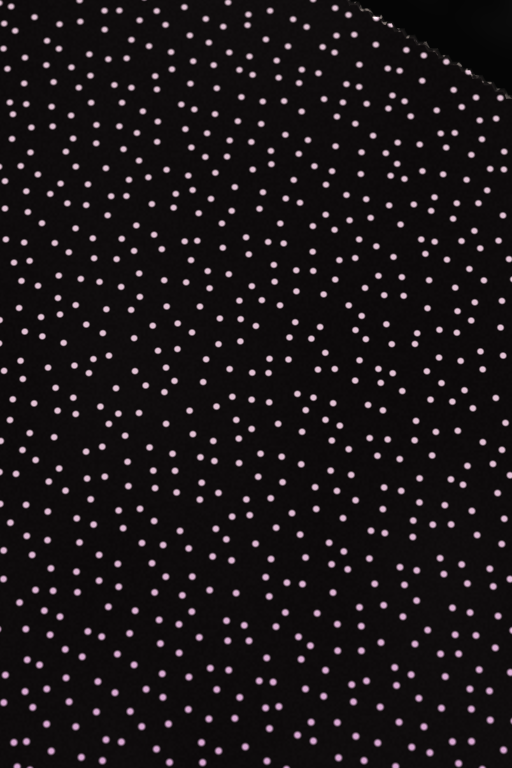
Give the GLSL for this texture, as a WebGL 2 fragment shader.

```glsl
#version 300 es
precision highp float;
// Black cloth strewn with small pale pink dots, leaning slightly away from the eye.
// Dots sit on a staggered, jittered lattice; focus is sharpest near the middle.
// A pinked edge with faint glints cuts off the upper right corner.

uniform vec2 u_resolution;
out vec4 fragColor;

vec2 hash22(vec2 p) {
    vec3 q = fract(vec3(p.xyx) * vec3(0.1031, 0.1030, 0.0973));
    q += dot(q, q.yzx + 33.33);
    return fract((q.xx + q.yz) * q.zy);
}

float valueNoise(vec2 p) {
    vec2 i = floor(p), f = fract(p);
    f = f * f * (3.0 - 2.0 * f);
    float low = mix(hash22(i).x, hash22(i + vec2(1, 0)).x, f.x);
    float high = mix(hash22(i + vec2(0, 1)).x, hash22(i + vec2(1, 1)).x, f.x);
    return mix(low, high, f.y);
}

// Distance to the nearest dot centre, in lattice cells
float nearestDot(vec2 p) {
    float nearest = 9.0;
    float row = floor(p.y);
    for (int j = -1; j <= 1; j++) {
        float r = row + float(j);
        float stagger = 0.5 * mod(r, 2.0);
        float column = floor(p.x - stagger);
        for (int i = -1; i <= 1; i++) {
            vec2 cell = vec2(column + float(i), r);
            vec2 jitter = 0.56 * (hash22(cell + 71.0) - 0.5);
            vec2 centre = cell + 0.5 + jitter + vec2(stagger, 0.0);
            nearest = min(nearest, length(p - centre));
        }
    }
    return nearest;
}

void main() {
    vec2 p = gl_FragCoord.xy / u_resolution.y;
    float pixel = 1.0 / u_resolution.y;

    // Cloth plane: cells shrink gently towards the top
    vec2 plane = vec2((p.x - 0.33) * (1.0 + 0.12 * p.y), p.y * (1.0 + 0.12 * p.y));
    plane = mat2(0.956, 0.292, -0.292, 0.956) * plane;
    float cellSize = 0.0335;
    float scale = 1.0 + 0.18 * p.y;
    float d = nearestDot(plane / cellSize + 40.0) * cellSize / scale;

    // Dots, softer away from the focal band
    float defocus = abs(p.y - 0.55);
    float soft = max(0.0015 + 0.0015 * defocus, 0.8 * pixel);
    float radius = 0.0044 - 0.0006 * p.y;
    float dots = 1.0 - smoothstep(radius - soft, radius + soft, d);

    // Cloth with broad shading and a faint weave
    float shade = valueNoise(p * vec2(7.0, 4.0) + 3.0);
    float weave = valueNoise(p * 330.0) - 0.5;
    vec3 cloth = vec3(0.057, 0.046, 0.049) + 0.014 * (shade - 0.5) + 0.014 * weave;
    vec3 pink = mix(vec3(0.86, 0.66, 0.83), vec3(0.89, 0.76, 0.83), smoothstep(0.0, 0.5, p.y));
    vec3 colour = mix(cloth, pink, dots);

    // Pinked edge: distance across it and position along it
    vec2 fromEdge = p - vec2(0.449, 1.0);
    float along = dot(fromEdge, vec2(0.859, -0.512));
    float across = dot(fromEdge, vec2(0.512, 0.859));
    float teeth = 0.010 * abs(fract(along / 0.017) - 0.5);
    float rim = across - teeth;
    float outside = smoothstep(-0.0015, 0.0015, rim);
    float backdrop = 0.02 + 0.025 * valueNoise(p * 22.0) * smoothstep(0.03, 0.09, across);
    colour = mix(colour, vec3(backdrop), outside);

    // Frayed threads glinting on the rim
    float glint = smoothstep(0.5, 0.95, valueNoise(vec2(along, across) * 230.0));
    float rimBand = 1.0 - smoothstep(0.001, 0.004, abs(rim));
    colour += rimBand * (0.07 + 0.45 * glint) * vec3(0.85, 0.78, 0.74);

    fragColor = vec4(colour, 1.0);
}
```
